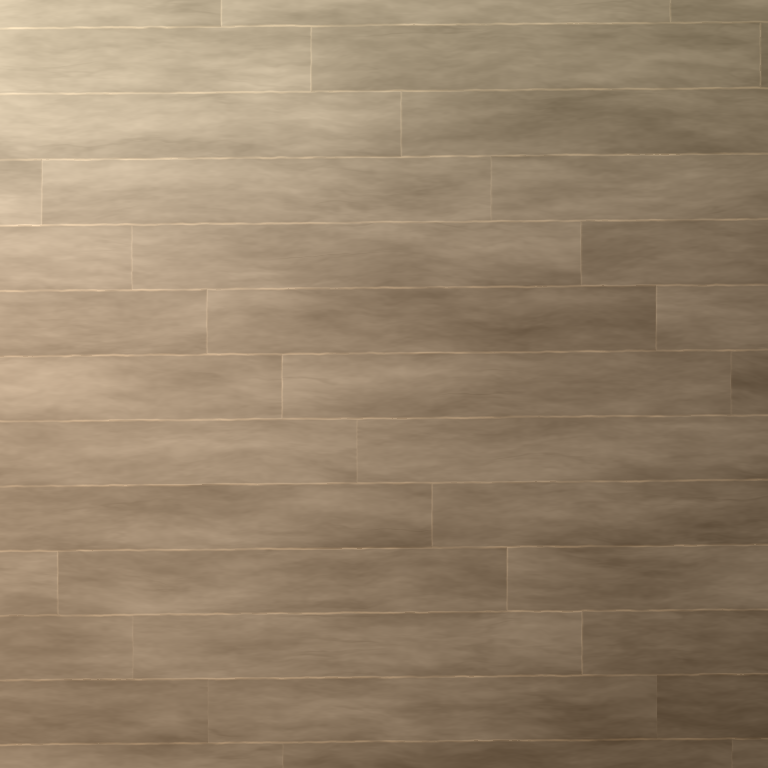
Write a WebGL 2 fragment shader that draws this texture.

```glsl
#version 300 es
precision highp float;
// Wood-look floor of long staggered planks with thin pale joints, lit from the upper left.
uniform vec2 u_resolution;
out vec4 fragColor;

float hash(vec2 p) {
  vec3 q = fract(vec3(p.xyx) * 0.1031);
  q += dot(q, q.yzx + 33.33);
  return fract((q.x + q.y) * q.z);
}

float noise(vec2 p) {
  vec2 i = floor(p), f = fract(p);
  f = f * f * (3.0 - 2.0 * f);
  return mix(mix(hash(i), hash(i + vec2(1, 0)), f.x),
             mix(hash(i + vec2(0, 1)), hash(i + vec2(1, 1)), f.x), f.y);
}

float fbm(vec2 p) {
  float sum = 0.0, amp = 0.5;
  for (int i = 0; i < 5; i++) {
    sum += amp * noise(p);
    p = p * 2.03 + vec2(17.3, 9.1);
    amp *= 0.5;
  }
  return sum;
}

// Coverage of a soft-edged line, never thinner than a pixel
float line(float dist, float halfWidth) {
  float soft = max(0.0012, 0.8 / u_resolution.y);
  return 1.0 - smoothstep(halfWidth - soft, halfWidth + soft, abs(dist));
}

// Tone change from stains, streaky grain and soft veins inside one plank
float woodTone(vec2 p, vec2 plank) {
  vec2 q = p + vec2(hash(plank), hash(plank + 41.0)) * 30.0;
  q.y += 0.03 * (fbm(q * vec2(6.0, 10.0)) - 0.5);
  float clouds = fbm(q * vec2(5.0, 19.0)) - 0.48;
  float grain = fbm(q * vec2(20.0, 105.0)) - 0.48;
  float fine = noise(q * vec2(110.0, 300.0)) - 0.5;
  float ridge = abs(fbm(q * vec2(5.0, 30.0) + 7.0) - 0.5);
  float vein = (1.0 - smoothstep(0.0, 0.05, ridge)) * smoothstep(0.5, 0.75, noise(q * vec2(9.0, 24.0)));
  return 0.21 * clouds + 0.10 * grain + 0.02 * fine - 0.025 * vein
       + 0.045 * (hash(plank + 5.0) - 0.5);
}

void main() {
  vec2 uv = gl_FragCoord.xy / u_resolution;
  float x = uv.x, down = 1.0 - uv.y;

  // Courses rise slightly to the right and have a small bow and wobble
  float bow = 0.014 * down * (1.0 - down);
  float wobble = 0.0022 * (fbm(vec2(x * 60.0, floor(down * 11.8) * 7.0)) - 0.5);
  float course = (down - 0.0365 + 0.0085 * x - bow + wobble) / 0.0848;
  float row = floor(course) + 1.0;
  float seamDist = (course - floor(course + 0.5)) * 0.0848;

  // End joints step along from course to course
  float start = 0.288 + 0.0977 * row + 0.0195 * min(row, 4.0);
  float along = (x - start + 0.0006 * (noise(uv * 90.0) - 0.5)) / 0.585;
  float jointDist = (along - floor(along + 0.5)) * 0.585;
  vec2 plank = vec2(floor(along), row);

  // Falloff of light with broad soft patches, then plank tone
  float light = 0.875 - 0.37 * x - 0.33 * down + 0.21 * x * down;
  light += 0.05 * (noise(uv * 3.0 + 4.0) - 0.5);
  float tone = light + woodTone(uv, plank) * (0.65 + 0.5 * light);

  // Dim edge beside each seam
  tone -= 0.025 * exp(-abs(seamDist) / 0.004);
  vec3 color = mix(vec3(0.41, 0.345, 0.27), vec3(0.78, 0.70, 0.60), (tone - 0.41) / 0.37);

  // Cooler toward the top, warmer at the middle of the left side
  color += vec3(-0.012, 0.004, -0.006) * (1.0 - smoothstep(0.0, 0.4, down));
  color += vec3(0.018, 0.0, -0.012) * (1.0 - x) * smoothstep(0.15, 0.5, down);

  // Pale grout, uneven along its length and faint at some end joints
  vec3 grout = color * 1.08 + vec3(0.11, 0.09, 0.065);
  float seam = line(seamDist, 0.0013) * (0.4 + 0.6 * noise(vec2(x * 55.0, floor(course + 0.5) * 5.0)));
  float jointId = floor(along + 0.5);
  float joint = line(jointDist, 0.0011) * (0.1 + 0.55 * hash(vec2(jointId, row) + 11.0));
  joint *= 0.6 + 0.4 * noise(vec2(row, down * 60.0));
  color = mix(color, grout, max(seam, joint));

  fragColor = vec4(clamp(color, 0.0, 1.0), 1.0);
}
```
